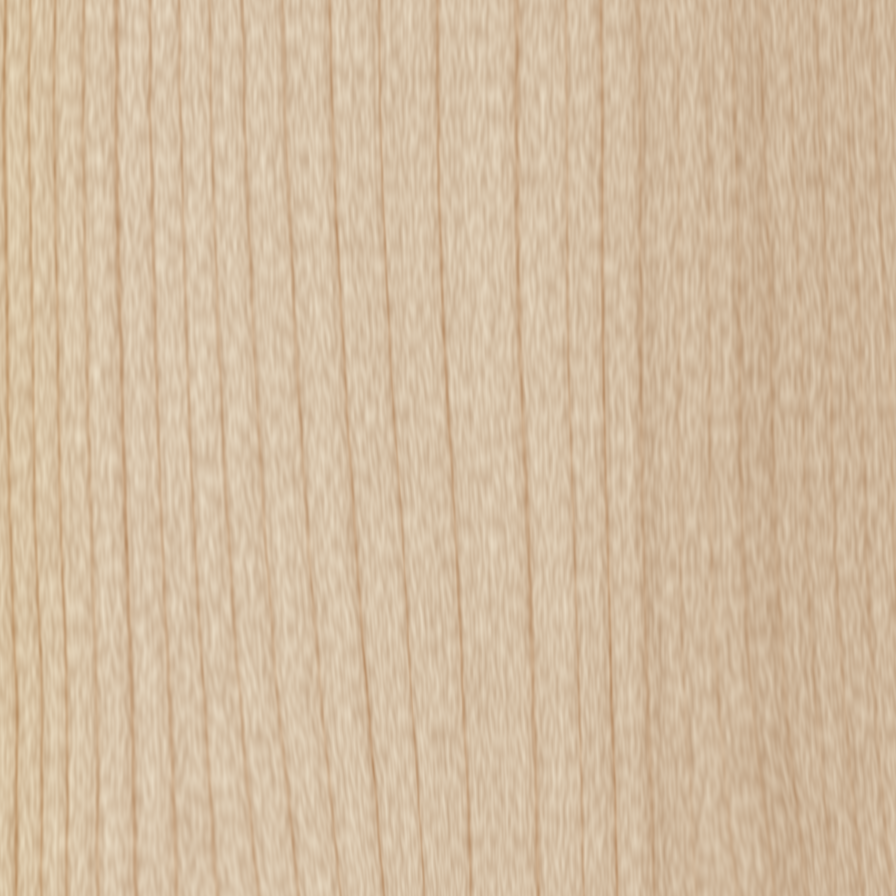
Reproduce this texture procedurally as a Shadertoy shader.

```glsl
// Pale planed softwood with upright grain: growth rings are evenly numbered lines
// on a bent, unevenly stretched x axis, wide in the middle and tight at the sides.
// Stretched gradient noise adds the short fibres and the soft tonal streaks.

const vec3 PALE_WOOD = vec3(0.888, 0.824, 0.730);
const vec3 TAN_WOOD  = vec3(0.762, 0.652, 0.535);
const vec3 RING_TINT = vec3(0.010, 0.045, 0.070);
const vec3 EDGE_TINT = vec3(0.004, 0.010, 0.032);

float hash11(float p) {
    p = fract(p * 0.1031);
    p *= p + 33.33;
    return fract(p * (p + p));
}

vec2 gradientAt(vec2 cell) {
    vec3 p = fract(cell.xyx * vec3(0.1031, 0.1030, 0.0973));
    p += dot(p, p.yzx + 33.33);
    float angle = 6.28318 * fract((p.x + p.y) * p.z);
    return vec2(cos(angle), sin(angle));
}

float gradientNoise(vec2 p) {
    vec2 cell = floor(p), f = p - cell;
    vec2 u = f * f * f * (f * (f * 6.0 - 15.0) + 10.0);
    vec2 e = vec2(1.0, 0.0);
    float a = dot(gradientAt(cell), f);
    float b = dot(gradientAt(cell + e.xy), f - e.xy);
    float c = dot(gradientAt(cell + e.yx), f - e.yx);
    float d = dot(gradientAt(cell + e.xx), f - e.xx);
    return mix(mix(a, b, u.x), mix(c, d, u.x), u.y);
}

float bell(float x, float width) {
    float q = x / width;
    return exp(-q * q);
}

// Follows the lean of the grain back to its x position at the top edge.
float grainX(vec2 uv) {
    float down = 1.0 - uv.y;
    float lean = 0.016 + 0.048 * bell(uv.x - 0.36, 0.17)
               + 0.036 * smoothstep(0.74, 0.90, uv.x);
    float sway = 0.012 * gradientNoise(uv * vec2(2.5, 2.2) + 7.3);
    float wobble = 0.0012 * gradientNoise(uv * vec2(12.0, 12.0));
    return uv.x - lean * mix(down, down * down, 0.5) + sway + wobble;
}

// Returns the ring core (x) and its softer, lopsided shade (y).
vec2 growthRings(float x, float tightness, float opening, float center, float spread) {
    float q = tanh((x - center) / spread);
    float density = tightness - opening * (1.0 - q * q);
    float ring = tightness * x - opening * spread * q
               + 0.40 * gradientNoise(vec2(x * 9.0, 4.5));
    float id = floor(ring);
    float d = (ring - id - 0.5) / density;
    float strength = mix(0.72, 1.0, hash11(id + 31.0));
    float shade = bell(d, d < 0.0 ? 0.010 : 0.005);
    return strength * vec2(bell(d, 0.0021), shade);
}

// Short fibres over fainter, longer streaks, all running along the grain.
float fibres(vec2 p) {
    float fine = gradientNoise(p * vec2(245.0, 42.0));
    float medium = gradientNoise(p * vec2(170.0, 12.0) + 19.7);
    float streak = gradientNoise(p * vec2(75.0, 1.8) + 41.2);
    return 0.58 * fine + 0.26 * medium + 0.15 * streak;
}

void mainImage(out vec4 fragColor, in vec2 fragCoord) {
    vec2 uv = fragCoord / iResolution.xy;
    float x = grainX(uv);

    // Broad tone: light on the left, tan on the right, with two dark bands.
    float tone = mix(0.25, 0.36, smoothstep(0.05, 0.50, uv.x));
    tone += 0.24 * smoothstep(0.58, 0.95, uv.x);
    tone += 0.20 * bell(x - 0.722, 0.016) + 0.15 * bell(x - 0.835, 0.022);
    tone += 0.06 * gradientNoise(vec2(x * 14.0, uv.y * 0.8) + 3.1);

    // Growth rings fade out toward the right.
    vec2 rings = growthRings(x, 34.0, 21.0, 0.47, 0.22);
    rings *= mix(1.0, 0.45, smoothstep(0.66, 0.76, x));
    rings.x *= 0.95 + 0.3 * gradientNoise(vec2(x * 30.0, uv.y * 6.0));
    tone += 0.42 * rings.x + 0.17 * rings.y;

    tone += fibres(vec2(x, uv.y));

    // Tint the rings orange and the left margin yellow.
    vec3 color = mix(PALE_WOOD, TAN_WOOD, tone);
    color -= RING_TINT * (0.75 * rings.x + 0.25 * rings.y);
    color -= EDGE_TINT * (1.0 - smoothstep(0.0, 0.16, uv.x));
    fragColor = vec4(clamp(color, 0.0, 1.0), 1.0);
}
```
